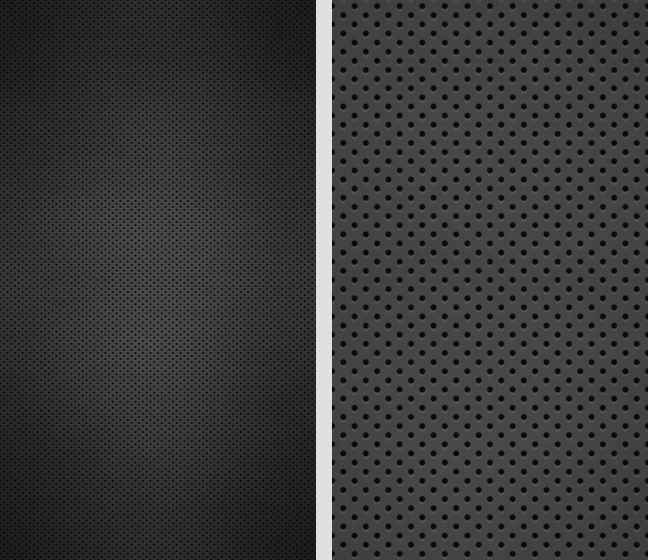
Left, the full canvas; right, a detail of the centre.
This pattern is drawn by a Shadertoy shader. Its source:

```glsl
// Dark perforated metal sheet with staggered round holes and a soft central glow.

const float TAU = 6.2831853;
const vec2 HOLE_CELLS = vec2(42.0, 92.0); // repeats across and down
const float HOLE_RADIUS = 0.130;          // in cell widths
const float LIP_OFFSET = 0.12;            // in cell widths

float hash(vec2 p) {
    return fract(sin(dot(p, vec2(127.1, 311.7))) * 43758.5453);
}

// Value noise that wraps after a whole number of cells.
float wrappedNoise(vec2 uv, vec2 cells) {
    vec2 p = uv * cells;
    vec2 i = floor(p);
    vec2 f = fract(p);
    f = f * f * (3.0 - 2.0 * f);
    vec2 a = mod(i, cells);
    vec2 b = mod(i + 1.0, cells);
    return mix(mix(hash(a), hash(vec2(b.x, a.y)), f.x),
               mix(hash(vec2(a.x, b.y)), hash(b), f.x), f.y);
}

// Distance to the rim of the nearest hole, in cell widths;
// cellSize keeps holes round, odd rows shift by half a cell.
float holeDistance(vec2 p, vec2 cellSize, float radius) {
    vec2 evenRow = (fract(p) - 0.5) * cellSize;
    vec2 oddRow = (fract(p + 0.5) - 0.5) * cellSize;
    return min(length(evenRow), length(oddRow)) - radius;
}

float coverage(float dist, float softness) {
    return 1.0 - smoothstep(-softness, softness, dist);
}

// Periodic light: brightest in the middle, darkest in the corners.
float sheetLight(vec2 uv) {
    vec2 glow = 0.5 - 0.5 * cos(TAU * uv);
    return 0.126 + 0.053 * glow.x + 0.078 * glow.y + 0.026 * glow.x * glow.y;
}

// Broad smudges, faint horizontal brushing and fine grain.
float surfaceWear(vec2 uv) {
    float smudge = wrappedNoise(uv, vec2(4.0, 10.0)) - 0.5;
    float brushing = wrappedNoise(uv, vec2(9.0, 48.0)) - 0.5;
    float grain = wrappedNoise(uv, vec2(144.0, 256.0)) - 0.5;
    return 0.024 * smudge + 0.010 * brushing + 0.010 * grain;
}

void mainImage(out vec4 fragColor, in vec2 fragCoord) {
    vec2 uv = fragCoord / iResolution.xy;
    vec2 p = uv * HOLE_CELLS;
    float aspect = iResolution.y / iResolution.x;
    vec2 cellSize = vec2(1.0, aspect * HOLE_CELLS.x / HOLE_CELLS.y);
    float softness = max(0.70 * HOLE_CELLS.x / iResolution.x, 0.04);

    // Sheet
    float light = sheetLight(uv) + surfaceWear(uv);
    float shade = light;

    // Lit lower lip and dark hole
    vec2 lipShift = vec2(0.0, LIP_OFFSET / cellSize.y);
    float lip = coverage(holeDistance(p + lipShift, cellSize, HOLE_RADIUS), softness);
    float hole = coverage(holeDistance(p, cellSize, HOLE_RADIUS), softness);
    shade += 0.20 * light * lip;
    shade = mix(shade, 0.02 + 0.08 * light, hole);

    fragColor = vec4(vec3(shade), 1.0);
}
```
